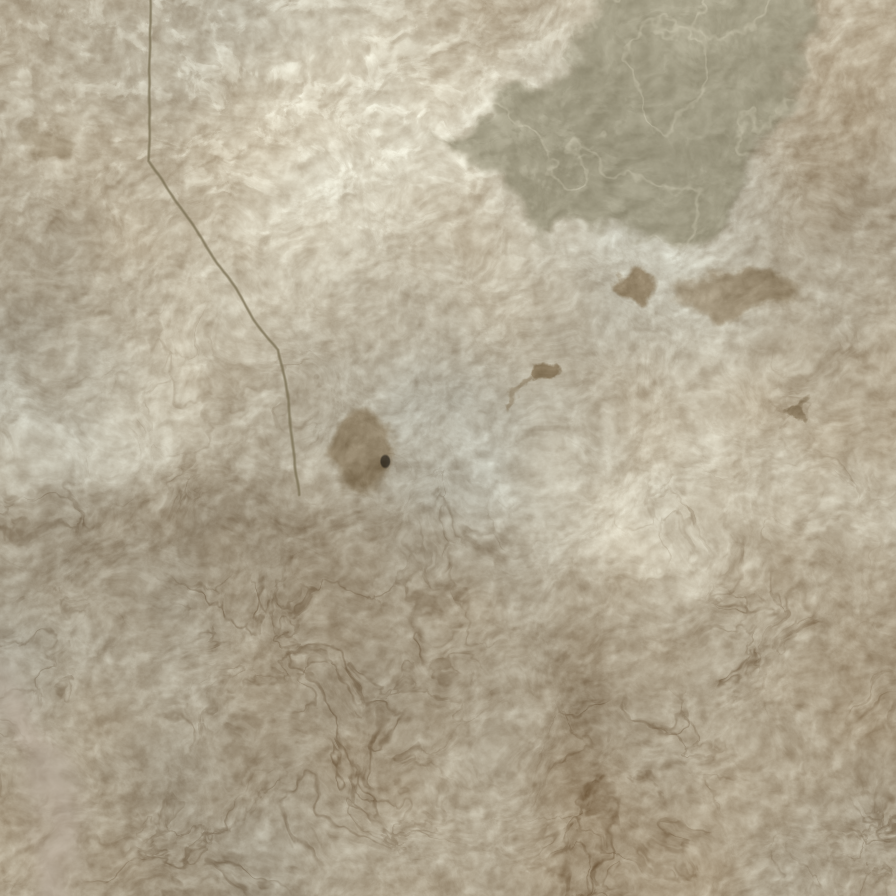
Give the GLSL for this texture, as a Shadertoy shader.

```glsl
// Weathered stone plaster: a pale flaky upper field above a browner, veined lower one,
// with a grey-green scar, brown pits and one hairline crack.
// A scalar tone is built from warped value noise and soft masks, then mapped to colour.
#define DARK vec3(0.53, 0.47, 0.38)
#define LIGHT vec3(0.82, 0.80, 0.73)
#define SCAR vec3(0.615, 0.595, 0.505)
#define PIT vec3(0.49, 0.42, 0.31)
#define UPPER_TONE 0.72
#define LOWER_TONE 0.43
#define VEIN_DEPTH 0.36
#define GRAIN 0.55
#define RELIEF 0.75
#define CRACK_WIDTH 0.0016

float hash(vec2 p) {
    vec3 h = fract(p.xyx * 0.1031);
    h += dot(h, h.yzx + 33.33);
    return fract((h.x + h.y) * h.z);
}

float noise(vec2 p) {
    vec2 cell = floor(p), f = fract(p);
    f = f * f * f * (f * (f * 6.0 - 15.0) + 10.0);
    float low = mix(hash(cell), hash(cell + vec2(1, 0)), f.x);
    float high = mix(hash(cell + vec2(0, 1)), hash(cell + vec2(1, 1)), f.x);
    return mix(low, high, f.y);
}

float fbm(vec2 p) {
    float sum = 0.0, amp = 0.5;
    for (int i = 0; i < 5; i++) {
        sum += amp * noise(p + 40.0);
        p = mat2(1.6, 1.2, -1.2, 1.6) * p + 7.3;
        amp *= 0.5;
    }
    return sum / 0.97;
}

// Soft gaussian stain
float stain(vec2 p, vec2 centre, vec2 radius) {
    vec2 d = (p - centre) / radius;
    return exp(-dot(d, d));
}

// Pit with a firm edge
float pit(vec2 p, vec2 centre, vec2 radius) {
    return 1.0 - smoothstep(0.7, 1.1, length((p - centre) / radius));
}

// Thin line along a noise contour
float vein(vec2 p, float width) {
    return 1.0 - smoothstep(0.0, width, abs(fbm(p) - 0.5));
}

float segment(vec2 p, vec2 a, vec2 b) {
    vec2 d = b - a;
    return length(p - a - d * clamp(dot(p - a, d) / dot(d, d), 0.0, 1.0));
}

void mainImage(out vec4 fragColor, in vec2 fragCoord) {
    vec2 p = fragCoord / iResolution.xy;
    float pixel = 1.0 / iResolution.y;
    vec2 warp = vec2(fbm(p * 9.0), fbm(p * 9.0 + 31.0)) - 0.5;
    vec2 fine = vec2(fbm(p * 32.0 + 5.0), fbm(p * 32.0 + 63.0)) - 0.5;
    vec2 q = p + 0.13 * warp + 0.03 * fine;
    vec2 r = p + 0.035 * warp + 0.035 * fine;

    // Broad fields
    float border = 0.45 - 0.09 * smoothstep(0.45, 0.65, p.x);
    float lower = 1.0 - smoothstep(-0.04, 0.07, q.y - border);
    float column = stain(q, vec2(0.56, 0.12), vec2(0.08, 0.2));
    float tone = mix(UPPER_TONE, LOWER_TONE, lower) + 0.55 * (fbm(p * 5.0 + 11.0) - 0.5);
    tone += 0.16 * column;
    tone += 0.28 * stain(q, vec2(0.05, 0.49), vec2(0.11, 0.05));
    tone += 0.34 * stain(q, vec2(0.67, 0.38), vec2(0.09, 0.06));
    tone += 0.22 * stain(q, vec2(0.33, 0.78), vec2(0.14, 0.16));
    tone += 0.18 * stain(q, vec2(0.48, 0.42), vec2(0.07, 0.03));
    tone -= 0.24 * stain(q, vec2(0.04, 0.68), vec2(0.13, 0.12));
    tone -= 0.22 * stain(q, vec2(1.0, 0.86), vec2(0.13, 0.2));
    tone -= 0.16 * stain(q, vec2(0.3, 0.42), vec2(0.2, 0.04));
    tone -= 0.18 * stain(q, vec2(0.66, 0.15), vec2(0.03, 0.17));

    // Scar cut by four planes, with a chalky rim to its left and below
    vec2 corner = q - vec2(0.51, 0.83);
    float scarDist = max(dot(corner, vec2(-0.67, 0.75)), dot(corner, vec2(-0.73, -0.69)));
    float scarSide = dot(q - vec2(0.79, 0.74), vec2(0.91, -0.42));
    scarDist = max(max(scarDist, 0.735 - q.y), scarSide);
    float scar = 1.0 - smoothstep(-0.012, 0.012, scarDist);
    float rim = exp(-max(scarDist, 0.0) / 0.06) * (1.0 - smoothstep(0.74, 0.92, p.x));
    tone += 0.36 * rim * (1.0 - scar);

    // Winding veins
    float veined = 0.85 * lower * (1.0 - 0.7 * column);
    veined += 0.7 * stain(q, vec2(0.23, 0.55), vec2(0.12, 0.09));
    veined += 0.7 * stain(q, vec2(0.95, 0.55), vec2(0.08, 0.12));
    veined += 0.5 * stain(q, vec2(0.75, 0.41), vec2(0.07, 0.05));
    veined = min(veined, 1.0) * smoothstep(0.32, 0.58, fbm(p * 7.0 + 80.0));
    float veins = vein(p * 8.0 + 1.2 * warp, 0.03) + 0.75 * vein(p * 19.0 + 2.0 * warp + 17.0, 0.045);
    tone -= VEIN_DEPTH * veined * min(veins, 1.2);

    // Grain, low relief and bright flakes
    vec2 s = p * vec2(42.0, 52.0) + 3.0 * warp;
    float height = fbm(s);
    tone += GRAIN * (fbm(p * 75.0 + 9.0) - 0.5);
    tone += RELIEF * (height - fbm(s + vec2(-0.16, 0.2)));
    float flaky = 0.4 * rim + 0.8 * stain(p, vec2(0.25, 0.95), vec2(0.3, 0.2));
    tone += 0.3 * flaky * smoothstep(0.53, 0.7, height);

    // Tone to colour, with a slow warm and cool drift
    vec3 color = mix(DARK, LIGHT, tone);
    color += vec3(0.05, 0.0, -0.05) * (fbm(p * 4.0 + 55.0) - 0.5);
    float scarTone = 0.17 * (tone - 0.65) + 0.07 * vein(p * 12.0 + 3.0, 0.03);
    color = mix(color, SCAR + scarTone, 0.88 * scar);
    color -= 0.05 * smoothstep(0.014, 0.0, abs(scarSide)) * smoothstep(0.72, 0.8, p.y);

    // Pale mauve streak at the lower left
    float streakX = 0.065 - 0.06 * smoothstep(0.06, 0.3, p.y);
    float streak = stain(r, vec2(streakX, p.y), vec2(0.025, 1.0)) * (1.0 - smoothstep(0.2, 0.32, p.y));
    color = mix(color, vec3(0.71, 0.66, 0.60) + 0.15 * (height - 0.5), 0.65 * streak);

    // Brown pits
    float pits = pit(r, vec2(0.71, 0.675), vec2(0.027, 0.022));
    pits = max(pits, 0.8 * pit(r, vec2(0.825, 0.672), vec2(0.07, 0.032)));
    pits = max(pits, 0.85 * pit(r, vec2(0.405, 0.495), vec2(0.037, 0.05)));
    pits = max(pits, pit(r, vec2(0.602, 0.58), vec2(0.013, 0.014)));
    pits = max(pits, 0.8 * pit(r, vec2(0.895, 0.54), vec2(0.013, 0.01)));
    pits = max(pits, 0.45 * pit(r, vec2(0.05, 0.84), vec2(0.03, 0.018)));
    pits = max(pits, 0.6 - 0.6 * smoothstep(0.001, 0.006, segment(r, vec2(0.6, 0.58), vec2(0.57, 0.54))));
    color = mix(color, PIT + 0.2 * (tone - 0.55), 0.85 * pits);
    color *= 1.0 - 0.5 * pit(p, vec2(0.43, 0.485), vec2(0.006, 0.008));

    // Hairline crack
    vec2 path[5] = vec2[5](vec2(0.17, 1.0), vec2(0.163, 0.82), vec2(0.254, 0.69), vec2(0.309, 0.61), vec2(0.335, 0.45));
    float crack = 1.0;
    for (int i = 0; i < 4; i++) crack = min(crack, segment(p + 0.012 * warp, path[i], path[i + 1]));
    float line = 1.0 - smoothstep(0.0, CRACK_WIDTH + pixel, crack);
    color = mix(color, vec3(0.47, 0.43, 0.32), 0.75 * line);

    fragColor = vec4(clamp(color, 0.0, 1.0), 1.0);
}
```
